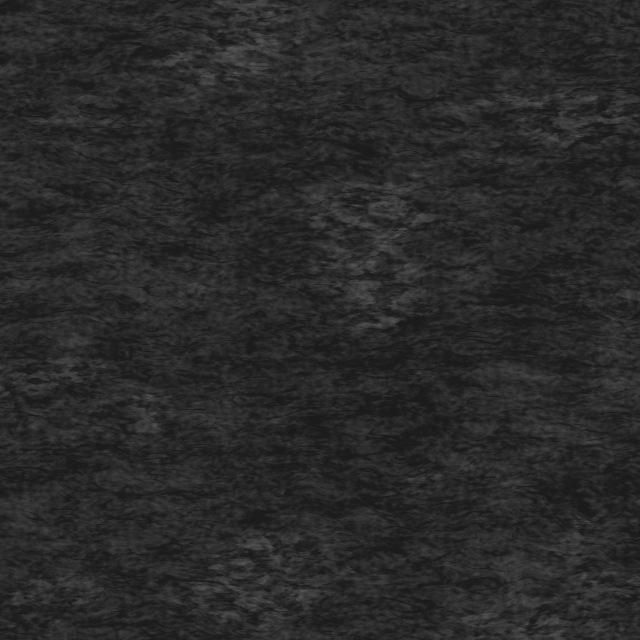
Reproduce this texture procedurally as a WebGL 2 fragment shader.

```glsl
#version 300 es
precision highp float;
precision highp int;
// Dark weathered bark or slate with fine, wavy horizontal layers.
// Stretched gradient noise, bent by a domain warp, gives streaks and grain;
// its zero lines give thin cracks, and a broad mask gives pale worn patches.

uniform vec2 u_resolution;
out vec4 outColor;

// Tone levels
const float BASE_TONE = 0.160;
const float DARKEST = 0.105;
const float BROAD_GAIN = 0.042;
const float STREAK_GAIN = 0.062;
const float GRAIN_GAIN = 0.070;
const float CRACK_DEPTH = 0.055;
const float WORN_GAIN = 0.095;

// Features per canvas height, across and up
const vec2 BROAD_FREQ = vec2(2.6, 5.0);
const vec2 STREAK_FREQ = vec2(13.0, 50.0);
const vec2 GRAIN_FREQ = vec2(80.0, 150.0);
const vec2 CRACK_FREQ = vec2(9.0, 34.0);
const vec2 WORN_FREQ = vec2(2.8, 6.0);
const vec2 FLECK_FREQ = vec2(24.0, 60.0);

// Bending of the layers
const float WARP_LARGE = 0.014;
const float WARP_SMALL = 0.006;
const float CRACK_WIDTH = 0.14;

// Integer hash giving a random vector in -1..1 for a lattice cell
vec2 cellGradient(ivec2 cell, uint seed) {
    uvec2 v = uvec2(cell) + uvec2(seed * 747u, seed * 1931u);
    v = v * 1664525u + 1013904223u;
    v.x += v.y * 1664525u;
    v.y += v.x * 1664525u;
    v ^= v >> 16u;
    v.x += v.y * 1664525u;
    v.y += v.x * 1664525u;
    v ^= v >> 16u;
    return vec2(v & 65535u) / 32767.5 - 1.0;
}

// Gradient noise, roughly -1..1
float noise(vec2 p, uint seed) {
    ivec2 i = ivec2(floor(p));
    vec2 f = fract(p);
    vec2 u = f * f * f * (f * (f * 6.0 - 15.0) + 10.0);
    float a = dot(cellGradient(i, seed), f);
    float b = dot(cellGradient(i + ivec2(1, 0), seed), f - vec2(1.0, 0.0));
    float c = dot(cellGradient(i + ivec2(0, 1), seed), f - vec2(0.0, 1.0));
    float d = dot(cellGradient(i + ivec2(1, 1), seed), f - vec2(1.0));
    return 1.4 * mix(mix(a, b, u.x), mix(c, d, u.x), u.y);
}

float fbm(vec2 p, int octaves, uint seed) {
    float sum = 0.0;
    float gain = 1.0;
    for (int i = 0; i < octaves; i++) {
        sum += gain * noise(p, seed + uint(i));
        p = p * 2.03 + 7.3;
        gain *= 0.55;
    }
    return sum;
}

// Bends the flat layers into waves, with some small ragged kinks
vec2 warpLayers(vec2 p) {
    vec2 large = vec2(noise(p * vec2(4.0, 6.0), 11u), noise(p * vec2(4.5, 6.0), 12u));
    vec2 small = vec2(noise(p * vec2(20.0, 30.0), 13u), noise(p * vec2(20.0, 30.0), 14u));
    return p + WARP_LARGE * large + WARP_SMALL * small;
}

// Broken thin lines along the zero crossings of three noise scales
float cracks(vec2 p) {
    float depth = 0.0;
    vec2 freq = CRACK_FREQ;
    for (int i = 0; i < 3; i++) {
        uint seed = 30u + uint(i) * 2u;
        float line = 1.0 - smoothstep(0.0, CRACK_WIDTH, abs(noise(p * freq, seed)));
        float broken = smoothstep(0.0, 0.3, noise(p * freq * vec2(0.9, 0.5), seed + 1u));
        depth = max(depth, line * broken);
        freq *= 1.7;
    }
    return depth;
}

// Pale flaky patches: a soft region filled with ragged, gritty flecks
float wornPatches(vec2 p, vec2 layered) {
    float region = smoothstep(0.06, 0.6, fbm(p * WORN_FREQ, 4, 50u));
    float grit = fbm(layered * FLECK_FREQ, 4, 60u);
    return region * smoothstep(-0.15, 0.3, grit);
}

void main() {
    vec2 p = gl_FragCoord.xy / u_resolution.y;
    vec2 layered = warpLayers(p);

    float tone = BASE_TONE;
    tone += BROAD_GAIN * fbm(layered * BROAD_FREQ, 4, 70u);
    tone += STREAK_GAIN * fbm(layered * STREAK_FREQ, 4, 80u);
    tone += GRAIN_GAIN * fbm(layered * GRAIN_FREQ, 2, 90u);
    tone += WORN_GAIN * wornPatches(p, layered);
    tone -= CRACK_DEPTH * cracks(layered);

    // Soft floor keeps the deepest gaps from going black
    float lift = tone - DARKEST;
    tone = DARKEST + 0.5 * (lift + sqrt(lift * lift + 0.0004));
    outColor = vec4(vec3(tone), 1.0);
}
```
